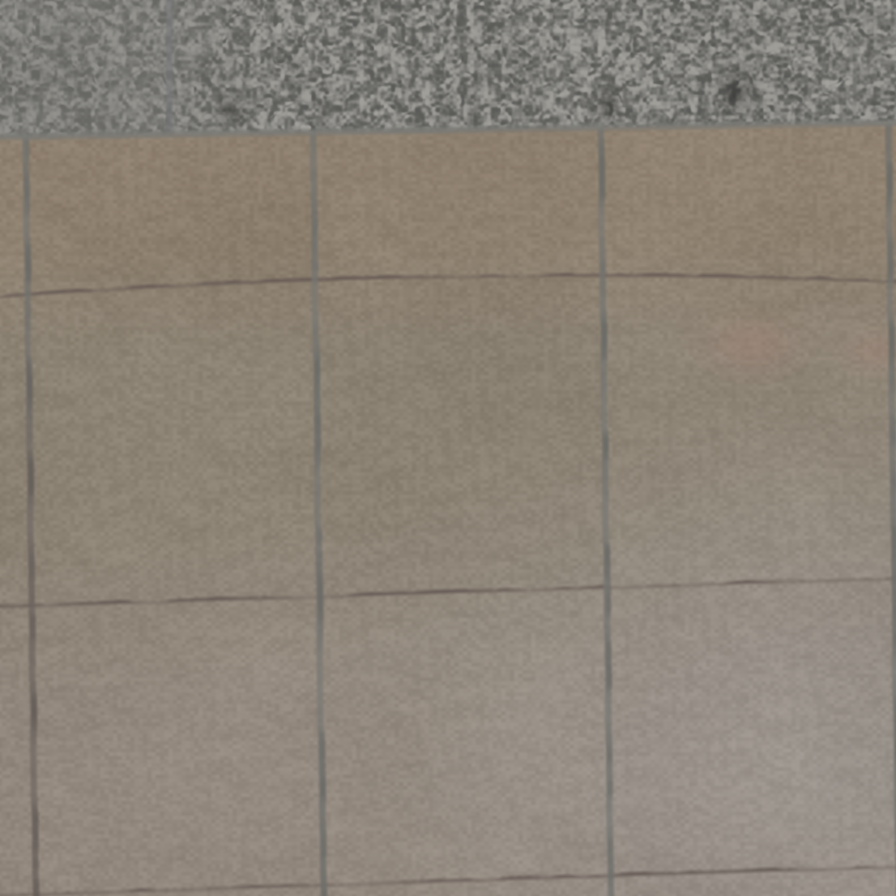
Write a Shadertoy shader that draws this texture.

```glsl
// Worn beige paving under a band of speckled granite, seen slightly askew.
// Joints are distances to a sheared column grid and to bowed row curves;
// layered value noise adds grain, streaks, stains and uneven joint wear.

const float COLUMN_PITCH = 0.321;
const vec3 TILE_WARM  = vec3(0.560, 0.504, 0.436);
const vec3 TILE_MID   = vec3(0.550, 0.512, 0.453);
const vec3 TILE_PALE  = vec3(0.578, 0.538, 0.497);
const vec3 GLARE      = vec3(0.610, 0.588, 0.570);
const vec3 GROUT_GREY = vec3(0.445, 0.445, 0.428);
const vec3 GROUT_DARK = vec3(0.400, 0.355, 0.335);
const vec3 GRANITE_DARK  = vec3(0.355, 0.355, 0.345);
const vec3 GRANITE_LIGHT = vec3(0.625, 0.620, 0.600);
const vec3 BLUSH = vec3(0.670, 0.490, 0.450);

float hash(vec2 p) {
    return fract(sin(dot(p, vec2(127.1, 311.7))) * 43758.5453);
}

float noise(vec2 p) {
    vec2 i = floor(p), f = fract(p);
    f = f * f * (3.0 - 2.0 * f);
    return mix(mix(hash(i), hash(i + vec2(1, 0)), f.x),
               mix(hash(i + vec2(0, 1)), hash(i + vec2(1, 1)), f.x), f.y);
}

float fbm(vec2 p) {
    float sum = 0.0, amp = 0.5;
    for (int i = 0; i < 4; i++) {
        sum += amp * noise(p);
        p = p * 2.03 + 17.3;
        amp *= 0.5;
    }
    return sum / 0.9375;
}

// Coverage of a soft line of the given half width at distance d
float line(float d, float halfWidth, float soft) {
    return 1.0 - smoothstep(halfWidth - soft, halfWidth + soft, abs(d));
}

// Soft round spot, one at its centre
float spot(vec2 p, vec2 centre, vec2 radius) {
    vec2 q = (p - centre) / radius;
    return exp(-dot(q, q));
}

// Height of row joint k; the uppermost one bows
float rowHeight(float k, float x) {
    float bow = 0.055 * x * (1.0 - x) - 0.015 * x;
    return 0.001 + 0.032 * x + 0.322 * k + 0.012 * k * (k - 1.0)
         + bow * step(1.5, k);
}

vec3 granite(vec2 p, float soft) {
    vec2 warp = vec2(noise(p * 90.0), noise(p * 90.0 + 31.0)) * 1.5;
    float speckle = 0.6 * noise(p * 165.0 + warp) + 0.4 * noise(p * 260.0 + 7.0);
    float contrast = mix(0.60, 1.0, smoothstep(0.12, 0.35, p.x));
    float tone = 0.5 + (smoothstep(0.10, 0.90, speckle) - 0.5) * contrast;
    vec3 color = mix(GRANITE_DARK, GRANITE_LIGHT, tone);
    color *= 0.96 + 0.08 * fbm(p * 12.0);

    // Dark stains near the lower edge and one slab seam
    float stain = spot(p, vec2(0.255, 0.876), vec2(0.012))
                + spot(p, vec2(0.678, 0.885), vec2(0.012, 0.018))
                + spot(p, vec2(0.820, 0.895), vec2(0.018));
    color *= 1.0 - 0.28 * min(stain, 1.0);
    return mix(color, vec3(0.46, 0.47, 0.47), 0.6 * line(p.x - 0.189, 0.004, soft));
}

vec3 tile(vec2 p, vec2 id) {
    vec3 color = mix(TILE_PALE, TILE_MID, smoothstep(0.12, 0.52, p.y));
    color = mix(color, TILE_WARM, smoothstep(0.58, 0.78, p.y));
    color = mix(color, GLARE, 0.65 * spot(p, vec2(0.95, 0.14), vec2(0.40, 0.32)));
    color += 0.010 * (hash(id) - 0.5);

    // Cloudy wear, sideways streaks and fine grain
    color += 0.040 * (fbm(p * 7.0) - 0.5);
    color += 0.035 * (fbm(p * vec2(30.0, 95.0)) - 0.5);
    color += 0.050 * (noise(p * vec2(210.0, 240.0)) - 0.5);

    float blush = spot(p, vec2(0.84, 0.615), vec2(0.045, 0.030))
                + 0.8 * spot(p, vec2(0.98, 0.608), vec2(0.035, 0.022));
    return mix(color, BLUSH, 0.28 * min(blush, 1.0));
}

void mainImage(out vec4 fragColor, in vec2 fragCoord) {
    vec2 p = fragCoord / iResolution.xy;
    float soft = 0.0022 + 0.5 / iResolution.y;
    float column = (p.x - 0.040 + 0.0135 * p.y) / COLUMN_PITCH;
    float wear = smoothstep(0.25, 0.75, fbm(p * 24.0));

    // Row joints, counting the row on the way
    float row = 0.0, rowJoint = 0.0;
    for (int k = 0; k < 3; k++) {
        float d = p.y - rowHeight(float(k), p.x) - 0.002 * (wear - 0.5);
        row += step(0.0, d);
        rowJoint = max(rowJoint, line(d, 0.0022, soft));
    }
    vec3 color = tile(p, vec2(floor(column), row));
    color = mix(color, GROUT_DARK, rowJoint * mix(0.30, 0.90, wear));

    // Column joints, browner at the lower left
    float d = (fract(column + 0.5) - 0.5) * COLUMN_PITCH + 0.0015 * (wear - 0.5);
    float brown = (1.0 - smoothstep(0.05, 0.30, p.x)) * (1.0 - smoothstep(0.3, 0.8, p.y));
    vec3 grout = mix(GROUT_GREY, GROUT_DARK, 0.7 * brown) + 0.05 * (wear - 0.5);
    color = mix(color, grout, line(d, 0.0036, soft) * mix(0.95, 0.70, wear));

    // Granite band and the joint beneath it
    float edge = p.y - mix(0.847, 0.863, p.x);
    color = mix(color, granite(p, soft), smoothstep(-soft, soft, edge));
    color = mix(color, GROUT_GREY + 0.03, line(edge, 0.0038, soft) * mix(0.85, 0.60, wear));

    fragColor = vec4(color, 1.0);
}
```
